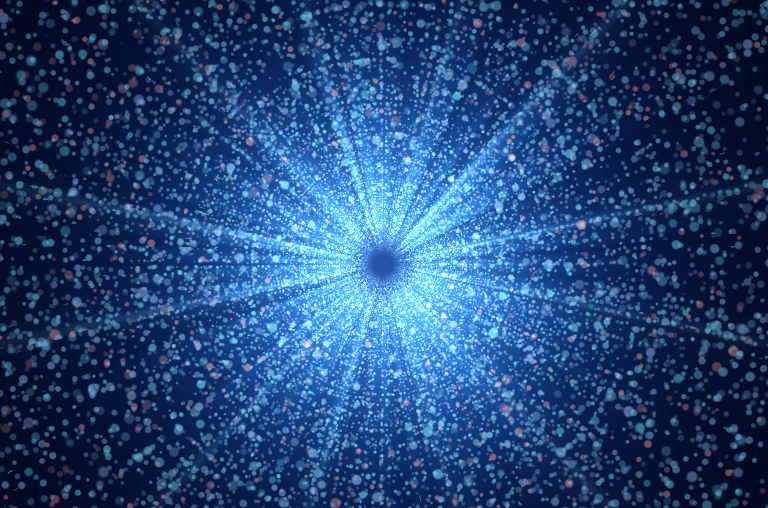
Reproduce this background procedurally as a WebGL 1 fragment shader.

```glsl
precision highp float;
// A burst of glowing particles and light rays around a small dark blue core.

uniform vec2 u_resolution;

#define CENTER vec2(0.4987, 0.480)
#define RAY_ANGLES vec3(0.205, 0.82, 1.28)
#define CORE_RADIUS 0.028
#define DOT_LAYERS 7
#define FIRST_SECTORS 43.0
#define SECTOR_STEP 28.0
#define DOT_DENSITY 0.43
#define MAX_DOT 0.0105
#define NAVY vec3(0.007, 0.055, 0.215)
#define BLUE vec3(0.120, 0.420, 0.710)
#define CYAN vec3(0.300, 0.390, 0.280)
#define CORE_COLOR vec3(0.150, 0.330, 0.660)

const float TAU = 6.2831853;

float hash(vec2 p) {
    vec3 q = fract(vec3(p.xyx) * 0.1031);
    q += dot(q, q.yzx + 33.33);
    return fract((q.x + q.y) * q.z);
}

// Smooth noise that closes on itself after one full turn.
float turnNoise(float turn, float count, float seed) {
    float x = turn * count;
    float i = floor(x);
    float f = fract(x);
    f = f * f * (3.0 - 2.0 * f);
    float a = hash(vec2(mod(i, count), seed));
    float b = hash(vec2(mod(i + 1.0, count), seed));
    return mix(a, b, f);
}

// Main beams, mirrored in the four quadrants: x is the thin line, y the haze.
vec2 mainRays(vec2 p, float r) {
    vec3 d = abs(atan(abs(p.y), abs(p.x)) - RAY_ANGLES);
    vec3 weight = vec3(1.0, 1.0, 0.75);
    vec3 thin = exp(-d * d / (0.00022 + 0.000008 / (r * r + 0.01)));
    vec3 haze = exp(-d * d / 0.005);
    return vec2(dot(thin, weight), dot(haze, weight));
}

vec3 dotColor(float pick, float heat) {
    vec3 teal = vec3(0.36, 0.78, 0.87);
    vec3 pale = vec3(0.48, 0.63, 0.82);
    vec3 rose = vec3(0.82, 0.47, 0.52);
    vec3 c = mix(pale, teal, smoothstep(0.25, 0.70, pick));
    c = mix(c, rose, step(0.88, pick));
    return mix(c, vec3(0.80, 0.97, 1.0), heat * 0.75);
}

// One disc per log-polar cell: rgb is its colour, a its cover, halo its glow.
vec4 dotLayer(float turn, float r, float sectors, float pixel, float density, out float halo) {
    float scale = sectors / TAU;
    vec2 grid = vec2(turn * sectors, log(r) * scale);
    vec2 id = floor(grid) + vec2(sectors, sectors * 3.0);
    float size = min(0.28, MAX_DOT * scale / r) * mix(0.5, 1.0, hash(id + 17.3));
    vec2 jitter = vec2(hash(id + 41.7), hash(id + 73.1)) - 0.5;
    float d = length(fract(grid) - 0.5 - jitter * 0.42);
    float soft = 0.03 + 0.6 * pixel * scale / r;
    float disc = 1.0 - smoothstep(size - soft, size + soft, d);
    float power = step(hash(id + 5.9), density) * mix(0.35, 1.0, hash(id + 91.4));
    halo = (1.0 - smoothstep(0.0, 0.42, d)) * power;
    return vec4(dotColor(hash(id + 29.2), exp(-r * 4.0)), disc * power);
}

void main() {
    vec2 p = (gl_FragCoord.xy - CENTER * u_resolution) / u_resolution.y;
    float pixel = 1.0 / u_resolution.y;
    float r = max(length(p), 0.002);
    float turn = atan(p.y, p.x) / TAU + 0.5;

    // Fine and broad radial streaks
    float broad = turnNoise(turn, 37.0, 3.0);
    float fine = turnNoise(turn, 131.0, 8.0);
    float streak = 0.4 * broad + 0.6 * fine;
    vec2 rays = mainRays(p, r);

    // Blue glow, hot ring and beams
    float ring = smoothstep(CORE_RADIUS * 0.6, CORE_RADIUS * 2.2, r);
    vec3 color = NAVY * (1.25 - 0.75 * r);
    color += BLUE * exp(-7.0 * r * r) * mix(0.65, 1.20, streak);
    color += CYAN * exp(-24.0 * r * r) * mix(0.50, 1.15, streak);
    float beam = (0.42 * rays.x + 0.15 * rays.y) * smoothstep(0.0, 0.25, r);
    color += vec3(0.34, 0.56, 0.62) * beam * exp(-1.8 * r) * mix(0.6, 1.0, fine);
    color = mix(CORE_COLOR, color, ring);

    // Particles, denser along the beams and brighter inwards
    float density = DOT_DENSITY * (0.55 + 0.6 * streak + 0.4 * rays.x + 0.3 * rays.y);
    float strength = mix(0.46, 1.0, exp(-2.6 * r)) * ring;
    float heat = exp(-11.0 * r * r) * ring;
    for (int i = 0; i < DOT_LAYERS; i++) {
        float sectors = FIRST_SECTORS + SECTOR_STEP * float(i);
        float halo;
        vec4 spot = dotLayer(turn, r, sectors, pixel, density, halo);
        float alpha = spot.a * strength;
        color = mix(color, max(color, spot.rgb), alpha);
        color += spot.rgb * (alpha * 0.38 + halo * 0.17) * heat;
    }

    // Dark speckle around the core
    vec2 grain = floor(vec2(turn * 110.0, log(r) * 17.0));
    float rim = exp(-pow((r - CORE_RADIUS * 1.8) / 0.022, 2.0));
    color = mix(color, CORE_COLOR, 0.75 * rim * hash(grain + 300.0));

    gl_FragColor = vec4(clamp(color, 0.0, 1.0), 1.0);
}
```
